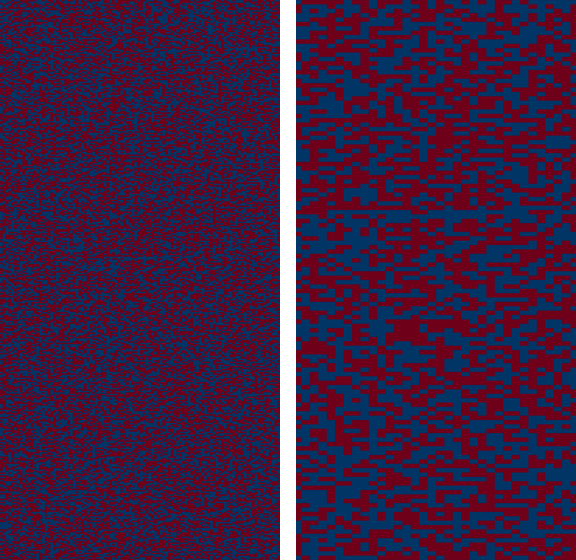
Left: the whole. Right: its middle third, enlarged.
A Shadertoy shader for this texture:

```glsl
// Two-tone woven noise: a fine grid of flat, wide cells, each blue or red.
// A hash picks each colour, nudged by drifting sines so that rows tend to
// alternate; every cell is weighted by its exact share of a cubic pixel filter.

const vec3  BLUE      = vec3(0.01, 0.20, 0.39);
const vec3  RED       = vec3(0.42, 0.00, 0.11);
const vec2  GRID      = vec2(100.0, 384.0); // columns and rows on the canvas
const float RED_SHARE = 0.51;
const float ALTERNATE = 0.20;               // how strongly rows take turns
const float CONTRAST  = 1.07;
const int   REACH_X   = 2;                  // neighbour cells under the filter
const int   REACH_Y   = 3;

// Integer hash of a cell, 0 to 1
float hash(ivec2 cell) {
    uvec2 q = uvec2(cell + 4096) * uvec2(1597334673u, 3812015801u);
    uint h = q.x ^ q.y;
    h = (h ^ (h >> 16)) * 2146121005u;
    h = (h ^ (h >> 15)) * 2221713035u;
    return float((h ^ (h >> 16)) >> 8) / 16777216.0;
}

// 1 for a red cell, 0 for a blue one
float threadColour(ivec2 cell) {
    vec2 c = vec2(cell);
    float drift = 2.6 * sin(0.37 * c.x + 0.083 * c.y)
                + 2.1 * sin(0.19 * c.y - 0.23 * c.x + 1.7)
                + 1.4 * sin(0.71 * c.x - 0.047 * c.y + 4.0);
    float turn = (cell.y & 1) == 0 ? 1.0 : -1.0;
    float chance = RED_SHARE + ALTERNATE * turn * sin(drift);
    return hash(cell) < chance ? 1.0 : 0.0;
}

// Running integral of the Catmull-Rom kernel, x in pixels
float filterIntegral(float x) {
    float a = min(abs(x), 2.0);
    float inner = a * (1.0 + a * a * (0.375 * a - 5.0 / 6.0));
    float outer = a * (2.0 + a * (-2.0 + a * (5.0 / 6.0 - 0.125 * a))) - 1.0 / 6.0;
    return sign(x) * (a < 1.0 ? inner : outer);
}

// Share of the filter lying between two edges
float coverage(float start, float end) {
    return filterIntegral(end) - filterIntegral(start);
}

void mainImage(out vec4 fragColor, in vec2 fragCoord) {
    vec2 p = fragCoord / iResolution.xy * GRID;
    vec2 cellPixels = iResolution.xy / GRID;
    ivec2 centre = ivec2(floor(p));

    // Sum the cells around this pixel
    float red = 0.0;
    float total = 0.0;
    for (int y = -REACH_Y; y <= REACH_Y; y++) {
        for (int x = -REACH_X; x <= REACH_X; x++) {
            ivec2 cell = centre + ivec2(x, y);
            vec2 low = (vec2(cell) - p) * cellPixels;
            vec2 high = low + cellPixels;
            float weight = coverage(low.x, high.x) * coverage(low.y, high.y);
            red += weight * threadColour(cell);
            total += weight;
        }
    }

    // Slight overshoot at the edges keeps the weave crisp
    float tone = 0.5 + CONTRAST * (red / total - 0.5);
    fragColor = vec4(clamp(mix(BLUE, RED, tone), 0.0, 1.0), 1.0);
}
```
